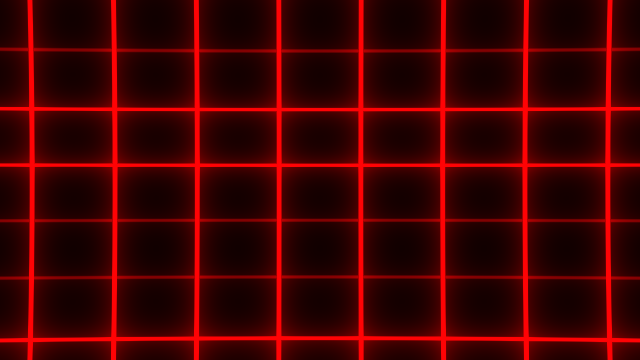
Write a WebGL 1 fragment shader that draws this pattern.

```glsl
precision highp float;
// Glowing red grid, slightly bowed outward, with bright and dim horizontal lines.

uniform vec2 u_resolution;

// Lengths are in canvas heights, measured from the canvas centre.
const vec2 CELL = vec2(0.227, 0.1525);
const vec2 GRID_OFFSET = vec2(0.1135, 0.041);
const vec2 HALF_WIDTH = vec2(0.0062, 0.0040);
const vec2 GLOW_REACH = vec2(0.045, 0.032);
const vec2 GLOW_STRENGTH = vec2(0.29, 0.28);
const vec2 BOW_X = vec2(0.01, 0.03);   // bend of x by x^2 and y^2
const vec2 BOW_Y = vec2(0.015, 0.27);  // bend of y by x^2 and y^2
const float EDGE_SOFTNESS = 0.0025;
const float DIM_CORE = 0.36;
const float DIM_GLOW = 0.40;
const vec3 GLOW_COLOR = vec3(1.0, 0.0, 0.0);
const vec3 CORE_COLOR = vec3(0.97, 0.01, 0.02);

// Flattens the bowed lines into a regular grid.
vec2 unbow(vec2 p) {
  vec2 squared = p * p;
  return p * (1.0 - vec2(dot(BOW_X, squared), dot(BOW_Y, squared)));
}

// Horizontal lines run in a cycle of two bright, two dim.
float isBright(float row) {
  return 1.0 - step(1.5, mod(row, 4.0));
}

void main() {
  vec2 p = (gl_FragCoord.xy - 0.5 * u_resolution) / u_resolution.y;
  vec2 grid = unbow(p) - GRID_OFFSET;
  vec2 nearest = floor(grid / CELL + 0.5);
  float softness = max(EDGE_SOFTNESS, 0.75 / u_resolution.y);

  // Sum the nearest line and its neighbours on both axes.
  vec2 core = vec2(0.0);
  vec2 glow = vec2(0.0);
  for (int i = -1; i <= 1; i++) {
    vec2 line = nearest + float(i);
    vec2 dist = abs(grid - line * CELL);
    float bright = isBright(line.y);
    vec2 coreLevel = vec2(1.0, mix(DIM_CORE, 1.0, bright));
    vec2 glowLevel = vec2(1.0, mix(DIM_GLOW, 1.0, bright));
    core += coreLevel * (1.0 - smoothstep(HALF_WIDTH - softness, HALF_WIDTH + softness, dist));
    glow += glowLevel * GLOW_STRENGTH * exp(-dist / GLOW_REACH);
  }

  // Lay the hot cores over the soft halo.
  vec3 halo = GLOW_COLOR * (glow.x + glow.y);
  float coverage = clamp(max(core.x, core.y), 0.0, 1.0);
  vec3 color = min(halo + CORE_COLOR * coverage, vec3(1.0, 0.02, 0.03));
  gl_FragColor = vec4(color, 1.0);
}
```
